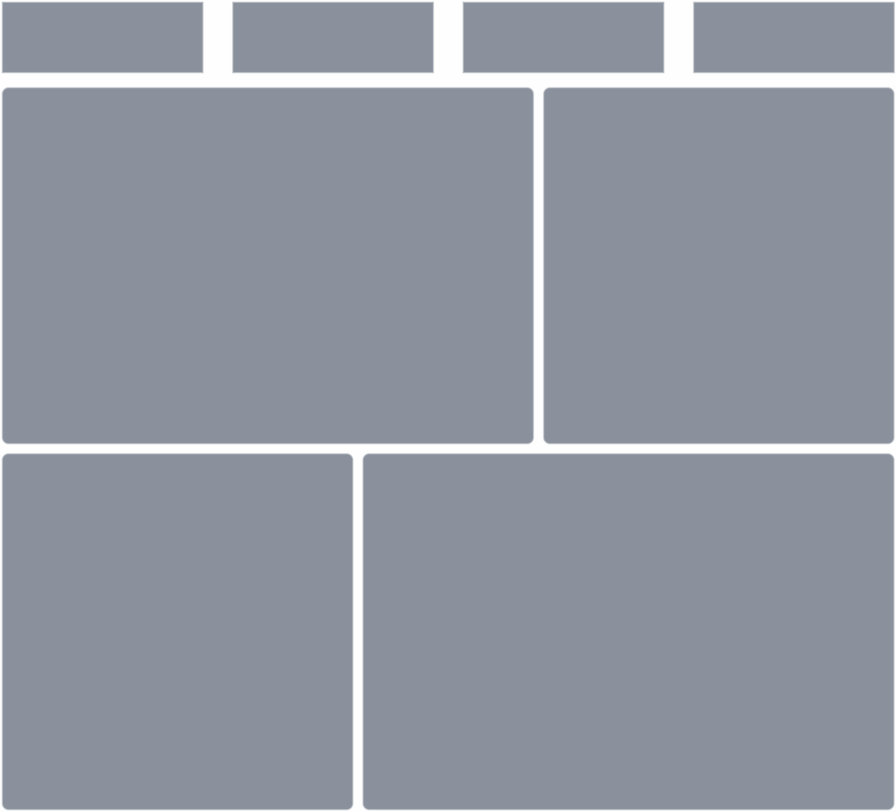
Write a Shadertoy shader that draws this background.

```glsl
const vec3 PAPER = vec3(0.995);
const vec3 SLATE = vec3(0.541, 0.569, 0.612);

// Signed distance to a rounded box given by its lower-left and upper-right corners
float boxDistance(vec2 p, vec2 lower, vec2 upper, float radius) {
    vec2 q = abs(p - 0.5 * (lower + upper)) - 0.5 * (upper - lower) + radius;
    return length(max(q, 0.0)) + min(max(q.x, q.y), 0.0) - radius;
}

// Row of equal square-cornered tiles
float tileRow(vec2 p, vec2 lower, vec2 size, float pitch, int count) {
    float d = 1e3;
    for (int i = 0; i < count; i++) {
        vec2 corner = lower + vec2(float(i) * pitch, 0.0);
        d = min(d, boxDistance(p, corner, corner + size, 0.0));
    }
    return d;
}

// Two rounded panels sharing a row, parted by a vertical gutter
float panelPair(vec2 p, vec2 lower, vec2 upper, vec2 gutter, float radius) {
    float left = boxDistance(p, lower, vec2(gutter.x, upper.y), radius);
    float right = boxDistance(p, vec2(gutter.y, lower.y), upper, radius);
    return min(left, right);
}

float coverage(float d, float softness) {
    return 1.0 - smoothstep(-softness, softness, d);
}

void mainImage(out vec4 fragColor, in vec2 fragCoord) {
    // Canvas height is one unit
    vec2 p = fragCoord / iResolution.y;
    float width = iResolution.x / iResolution.y;
    float margin = 0.0028;
    float rightEdge = width - 0.0024;
    float radius = 0.0078;
    float softness = max(0.0017, 0.75 / iResolution.y);

    // Header tiles
    float tiles = tileRow(p, vec2(margin, 0.9105), vec2(0.2472, 0.0868), 0.2838, 4);

    // Mirrored pairs of large panels
    float upperPair = panelPair(p, vec2(margin, 0.4535), vec2(rightEdge, 0.8920),
                                vec2(0.6570, 0.6695), radius);
    float lowerPair = panelPair(p, vec2(margin, 0.0028), vec2(rightEdge, 0.4412),
                                vec2(0.4346, 0.4470), radius);

    float shape = min(tiles, min(upperPair, lowerPair));
    fragColor = vec4(mix(PAPER, SLATE, coverage(shape, softness)), 1.0);
}
```
